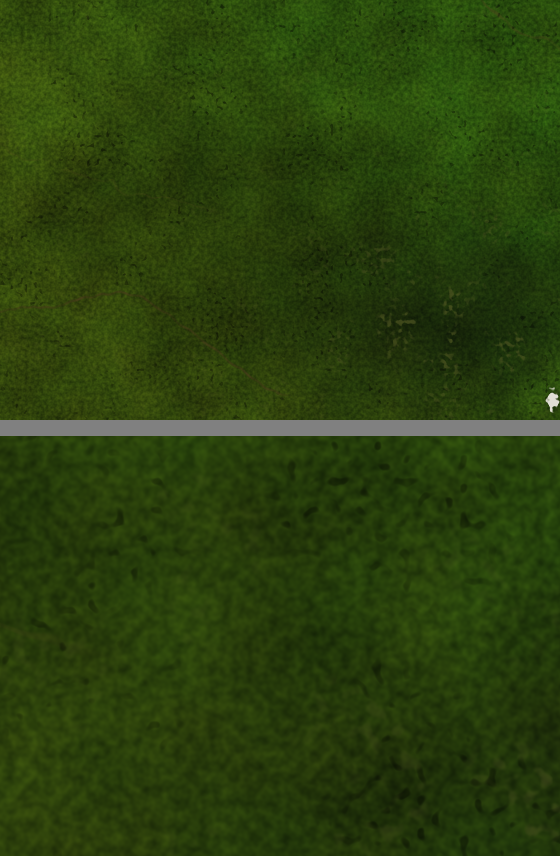
Top, the full canvas; bottom, a detail of the centre.
Give the GLSL for this texture, as a WebGL 2 fragment shader.

```glsl
#version 300 es
precision highp float;

uniform vec2 u_resolution;
out vec4 outColor;

#define BASE_GREEN 0.272
#define MOTTLE_GAIN 0.42
#define GRAIN_GAIN 0.46
#define GRAIN_FREQ 105.0
#define WARP 0.13
#define BLUE_RATIO 0.165
#define TRACK_WIDTH 0.0026
#define TRACK_COLOR vec3(0.31, 0.26, 0.11)
#define FLECK_COLOR vec3(0.33, 0.35, 0.14)
#define ROCK_COLOR vec3(0.88, 0.87, 0.83)

// Random unit gradient for a lattice cell
vec2 gradientAt(vec2 cell) {
    uvec2 v = uvec2(ivec2(cell)) * 1664525u + 1013904223u;
    v.x += v.y * 1664525u;
    v.y += v.x * 1664525u;
    v ^= v >> 16u;
    v.x += v.y * 1664525u;
    v ^= v >> 16u;
    float angle = float(v.x & 65535u) * 6.28318 / 65536.0;
    return vec2(cos(angle), sin(angle));
}

float gradientNoise(vec2 p) {
    vec2 cell = floor(p), f = p - cell;
    vec2 u = f * f * f * (f * (f * 6.0 - 15.0) + 10.0);
    vec2 e = vec2(1.0, 0.0);
    float a = dot(gradientAt(cell), f);
    float b = dot(gradientAt(cell + e.xy), f - e.xy);
    float c = dot(gradientAt(cell + e.yx), f - e.yx);
    float d = dot(gradientAt(cell + e.xx), f - e.xx);
    return 1.45 * mix(mix(a, b, u.x), mix(c, d, u.x), u.y);
}

float fbm(vec2 p, int octaves) {
    const mat2 turn = mat2(0.8, 0.6, -0.6, 0.8);
    float sum = 0.0, amp = 0.5;
    for (int i = 0; i < octaves; i++) {
        sum += amp * gradientNoise(p);
        p = turn * p * 2.03 + 17.3;
        amp *= 0.56;
    }
    return sum;
}

float blob(vec2 p, vec2 center, vec2 size) {
    vec2 q = (p - center) / size;
    return exp(-dot(q, q));
}

// Height of the main footpath at x
float pathHeight(float x) {
    float wobble = 0.018 * gradientNoise(vec2(x * 9.0, 3.7)) + 0.006 * gradientNoise(vec2(x * 34.0, 8.2));
    return 0.26 + 0.035 * smoothstep(0.0, 0.3, x) - 0.235 * smoothstep(0.29, 0.72, x) + wobble;
}

// Soft-edged line of the given half width
float stroke(float dist, float width) {
    float soft = max(1.0 / u_resolution.y, width * 0.6);
    return 1.0 - smoothstep(width - soft, width + soft, abs(dist));
}

void main() {
    vec2 p = gl_FragCoord.xy / u_resolution.y;
    vec2 w = p + WARP * vec2(fbm(p * 4.0 + 5.1, 5), fbm(p * 4.0 + 31.7, 5));

    // Broad light and dark ground
    float shade = blob(w, vec2(1.10, 0.23), vec2(0.36, 0.21));
    float tone = BASE_GREEN - 0.105 * shade;
    tone += 0.035 * blob(w, vec2(1.15, 0.72), vec2(0.45, 0.30));
    tone += 0.035 * blob(w, vec2(0.45, 0.95), vec2(0.60, 0.20));
    tone += 0.045 * blob(w, vec2(0.06, 0.62), vec2(0.18, 0.28));
    tone -= 0.055 * blob(w, vec2(0.20, 0.48), vec2(0.14, 0.09));
    tone -= 0.048 * blob(w, vec2(0.58, 0.59), vec2(0.27, 0.18));
    tone -= 0.030 * blob(w, vec2(0.62, 0.27), vec2(0.25, 0.20));
    tone += 0.090 * blob(w, vec2(1.34, 0.08), vec2(0.09, 0.13));

    // Mottling and fine grass grain
    float mottle = fbm(p * 6.0 + 11.0, 5);
    float grain = fbm(p * GRAIN_FREQ, 2);
    tone *= 1.0 + MOTTLE_GAIN * mottle + GRAIN_GAIN * grain;

    // Olive on the left and below, purer green toward the upper right
    float lush = smoothstep(0.25, 1.25, 0.65 * w.x + 0.55 * w.y);
    float redRatio = mix(0.72, 0.53, lush) + 0.09 * fbm(p * 8.0 + 47.0, 4) + 0.05 * grain;
    vec3 color = tone * vec3(redRatio, 1.0, BLUE_RATIO);
    color.b += 0.012 * shade;

    // Dark gaps and dry flecks, gathered in patches
    float patchy = fbm(p * 7.0 + 71.0, 3);
    float gaps = smoothstep(0.32, 0.65, gradientNoise(p * 88.0 + 9.0));
    color *= 1.0 - 0.38 * gaps * smoothstep(-0.15, 0.3, patchy);
    float flecks = smoothstep(0.05, 0.6, gradientNoise(p * 75.0 + 53.0) + 0.3 * grain);
    float dry = smoothstep(0.0, 0.3, fbm(p * 9.0 + 23.0, 3)) * (0.12 + 0.55 * shade);
    color = mix(color, FLECK_COLOR, flecks * dry);

    // Worn footpath and two fainter traces
    float slope = (pathHeight(p.x + 0.004) - pathHeight(p.x - 0.004)) / 0.008;
    float across = (p.y - pathHeight(p.x)) / sqrt(1.0 + slope * slope);
    float worn = 0.5 + 0.5 * gradientNoise(p * 24.0 + 3.0) + 0.3 * grain;
    float wander = 0.05 * fbm(p * 8.0 + 90.0, 3);
    float path = stroke(across, TRACK_WIDTH) * (1.0 - smoothstep(0.62, 0.73, p.x));
    float trace = stroke(p.y - 0.645 + 0.29 * p.x + wander, TRACK_WIDTH) * (1.0 - smoothstep(0.4, 0.6, p.x));
    float corner = stroke((p.y - 1.83 + 0.72 * p.x + wander) * 0.81, TRACK_WIDTH * 1.5) * smoothstep(1.05, 1.2, p.x);
    color *= 1.0 - 0.16 * path;
    color = mix(color, TRACK_COLOR, clamp(worn, 0.0, 1.0) * min(0.85 * path + 0.3 * trace + 0.55 * corner, 0.9));

    // Small pale rocks in a shadowed hollow
    float hollow = blob(p, vec2(1.317, 0.048), vec2(0.017, 0.03));
    float rocks = smoothstep(0.5, 0.72, hollow + 0.4 * gradientNoise(p * 85.0));
    color *= 1.0 - 0.45 * hollow;
    color = mix(color, ROCK_COLOR, rocks);

    outColor = vec4(clamp(color, 0.0, 1.0), 1.0);
}
```
